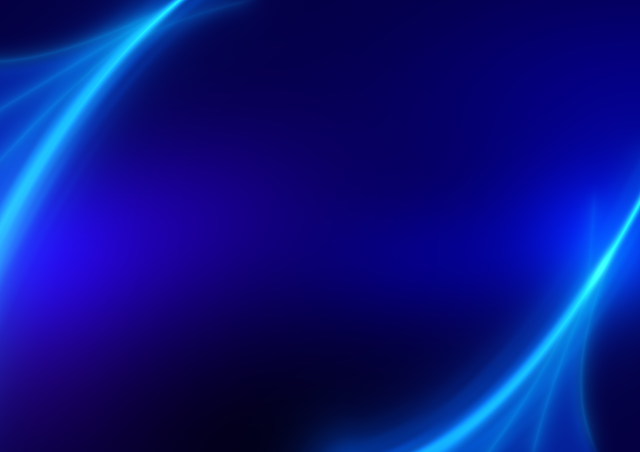
A WebGL 1 fragment shader for this background:

```glsl
precision highp float;
// Deep blue and violet haze with two fans of glowing cyan light in opposite corners.

uniform vec2 u_resolution;

#define ASPECT 1.4144
#define BASE_COLOR vec3(0.015, 0.0, 0.26)
#define CORE_COLOR vec3(0.11, 0.70, 0.80)
#define HALO_COLOR vec3(0.0, 0.21, 0.48)
#define OUTER_COLOR vec3(0.0, 0.07, 0.24)
#define VEIL_COLOR vec3(0.0, 0.12, 0.45)
#define STRAND_COLOR vec3(0.01, 0.33, 0.52)
#define HALO_WIDTH 0.075
#define OUTER_WIDTH 0.14
#define STRAND_WIDTH 0.009
#define FIBRE_AMOUNT 0.35

float hash(vec2 p) {
  vec3 q = fract(vec3(p.xyx) * 0.1031);
  q += dot(q, q.yzx + 33.33);
  return fract((q.x + q.y) * q.z);
}

float noise(vec2 p) {
  vec2 i = floor(p), f = fract(p);
  f = f * f * (3.0 - 2.0 * f);
  vec2 e = vec2(0.0, 1.0);
  return mix(mix(hash(i), hash(i + e.yx), f.x),
             mix(hash(i + e.xy), hash(i + e.yy), f.x), f.y);
}

float blob(vec2 p, vec2 center, vec2 radius) {
  vec2 d = (p - center) / radius;
  return exp(-dot(d, d));
}

float bell(float x) { return exp(-x * x); }

vec3 screen(vec3 a, vec3 b) { return 1.0 - (1.0 - a) * (1.0 - min(b, 1.0)); }

// Signed distance (positive on the left) and parameter along a quadratic curve.
vec2 curve(vec2 p, vec2 a, vec2 b, vec2 c) {
  vec2 u = 2.0 * (b - a), v = a - 2.0 * b + c;
  float t = clamp(dot(p - a, c - a) / dot(c - a, c - a), -0.2, 1.0);
  for (int i = 0; i < 5; i++) {
    vec2 slope = u + 2.0 * v * t;
    t = clamp(t + dot(p - a - (u + v * t) * t, slope) / dot(slope, slope), -0.2, 1.0);
  }
  vec2 r = p - a - (u + v * t) * t, k = u + 2.0 * v * t;
  float side = k.x * r.y - k.y * r.x;
  return vec2(length(r) * (side < 0.0 ? -1.0 : 1.0), t);
}

// Bright tapered beam with a fibrous halo.
vec3 beam(vec2 s, float startWidth, float endWidth) {
  float width = mix(startWidth, endWidth, clamp(s.y, 0.0, 1.0));
  float fibre = 1.0 + FIBRE_AMOUNT * (noise(vec2(s.x * 75.0 + 40.0, s.y * 3.0 + 9.0)) - 0.5);
  float halo = bell(s.x / (HALO_WIDTH * mix(1.15, 0.7, s.y)));
  float line = exp(-abs(s.x) / 0.004) * smoothstep(0.3, 0.9, s.y);
  return fibre * (HALO_COLOR * halo + CORE_COLOR * 0.65 * bell(s.x / width))
       + OUTER_COLOR * bell(s.x / OUTER_WIDTH) * (1.0 - 0.6 * s.y)
       + CORE_COLOR * 0.35 * line;
}

// Thin strand that fades out at both ends.
vec3 strand(vec2 s) {
  float fade = smoothstep(-0.2, 0.1, s.y) * (1.0 - smoothstep(0.75, 1.0, s.y));
  return STRAND_COLOR * fade
       * (0.5 * exp(-abs(s.x) / STRAND_WIDTH) + 0.25 * bell(s.x / 0.03));
}

// Soft violet and blue background; the violet band rises to the right.
vec3 haze(vec2 p) {
  vec3 color = BASE_COLOR;
  vec2 tilted = p - vec2(0.0, 0.18 * (p.x - 0.3));
  color *= 1.0 - 0.65 * blob(p, vec2(0.60, 0.0), vec2(0.42, 0.24));
  color += vec3(0.10, 0.0, 0.37) * blob(tilted, vec2(0.28, 0.475), vec2(0.40, 0.22));
  color += vec3(0.02, 0.03, 0.38) * blob(p, vec2(0.03, 0.47), vec2(0.22, 0.21));
  color += vec3(0.09, 0.0, 0.14) * blob(p, vec2(0.0, 0.20), vec2(0.30, 0.24));
  color += vec3(0.0, 0.0, 0.26) * blob(p, vec2(1.40, 0.77), vec2(0.50, 0.26));
  color += vec3(0.0, 0.0, 0.22) * blob(p, vec2(0.95, 0.42), vec2(0.28, 0.14));
  color += vec3(0.0, 0.02, 0.45) * blob(p, vec2(1.34, 0.48), vec2(0.24, 0.17));
  color += vec3(0.0, 0.15, 0.22) * blob(p, vec2(1.36, 0.43), vec2(0.14, 0.13));
  return color;
}

void main() {
  vec2 p = gl_FragCoord.xy / u_resolution * vec2(ASPECT, 1.0);
  vec3 color = haze(p);

  // Main beams and the outer edges of their fans.
  vec2 leftBeam = curve(p, vec2(-0.08, 0.30), vec2(0.15, 0.83), vec2(0.45, 1.04));
  vec2 rightBeam = curve(p, vec2(0.90, -0.03), vec2(1.18, 0.095), vec2(1.45, 0.62));
  vec2 leftEdge = curve(p, vec2(-0.05, 0.865), vec2(0.12, 0.85), vec2(0.42, 1.01));
  vec2 rightEdge = curve(p, vec2(1.305, 0.03), vec2(1.235, 0.22), vec2(1.40, 0.53));

  // Translucent veils between beam and edge.
  float veil = smoothstep(-0.02, 0.06, leftBeam.x) * smoothstep(-0.012, 0.03, -leftEdge.x)
             + smoothstep(-0.02, 0.06, -rightBeam.x) * smoothstep(-0.012, 0.02, rightEdge.x);
  color = screen(color, VEIL_COLOR * veil);

  // Strands spread evenly from the outer edge towards the beam.
  for (int i = 0; i < 3; i++) {
    float f = float(i) * 0.5;
    color = screen(color, strand(curve(p, vec2(-0.05, mix(0.865, 0.59, f)),
      mix(vec2(0.12, 0.85), vec2(0.175, 0.844), f), vec2(0.42 - 0.02 * f, 1.01 - 0.01 * f))));
    color = screen(color, strand(curve(p, mix(vec2(1.305, 0.03), vec2(1.05, -0.04), f),
      mix(vec2(1.235, 0.22), vec2(1.21, 0.165), f), mix(vec2(1.40, 0.53), vec2(1.32, 0.42), f))));
  }

  // Faint stray rays crossing the beams.
  color = screen(color, 0.6 * strand(curve(p, vec2(0.32, 0.92), vec2(0.43, 0.975), vec2(0.60, 1.01))));
  color = screen(color, 0.6 * strand(curve(p, vec2(1.295, 0.33), vec2(1.308, 0.45), vec2(1.315, 0.60))));

  color = screen(color, beam(leftBeam, 0.042, 0.005));
  color = screen(color, beam(rightBeam, 0.022, 0.008));
  color += vec3(0.15, 0.25, 0.0) * blob(p, vec2(1.325, 0.41), vec2(0.035, 0.06)) * bell(rightBeam.x / 0.012);
  gl_FragColor = vec4(color, 1.0);
}
```
